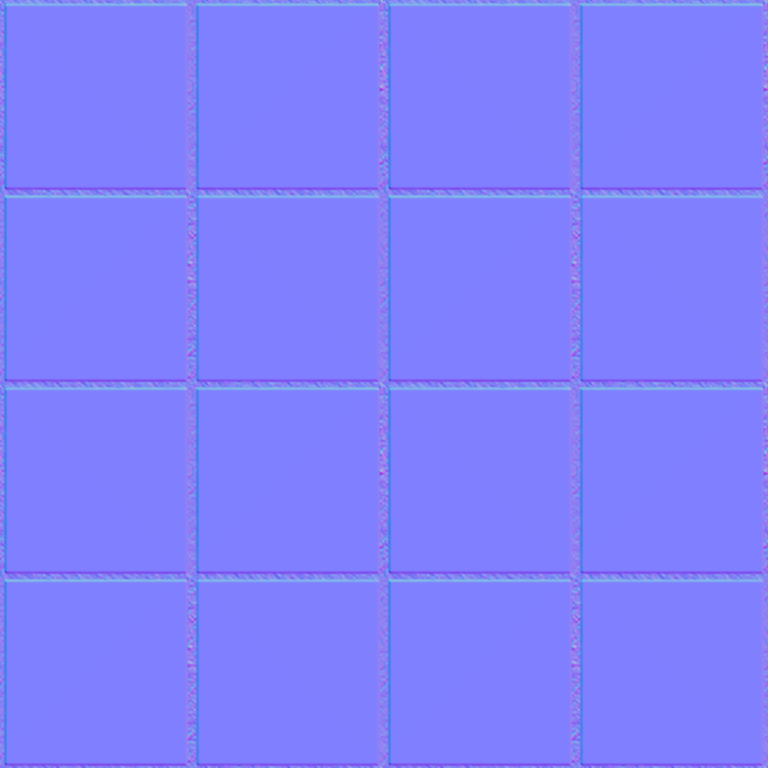
Reproduce this texture map procedurally as a Shadertoy shader.

```glsl
const float TILES = 4.0;
const float VARIATION_PERIOD = 2.0;            // tiles before the wear repeats
const vec2 JOINT_LOW = vec2(-0.028, -0.024);   // joint limits, in tile widths
const vec2 JOINT_HIGH = vec2(0.028, 0.017);
const float CORNER_RADIUS = 0.012;
const float RIM_WIDTH = 0.0075;

float hash(vec2 p) {
    return fract(sin(dot(p, vec2(127.1, 311.7))) * 43758.5453);
}

// Value noise whose lattice wraps at the given period
float wrappedNoise(vec2 p, vec2 period) {
    vec2 i = floor(p);
    vec2 f = fract(p);
    f = f * f * (3.0 - 2.0 * f);
    float a = hash(mod(i, period));
    float b = hash(mod(i + vec2(1.0, 0.0), period));
    float c = hash(mod(i + vec2(0.0, 1.0), period));
    float d = hash(mod(i + vec2(1.0), period));
    return mix(mix(a, b, f.x), mix(c, d, f.x), f.y);
}

float roundedBox(vec2 p, vec2 halfSize, float radius) {
    vec2 q = abs(p) - halfSize + radius;
    return length(max(q, 0.0)) + min(max(q.x, q.y), 0.0) - radius;
}

// Outward direction of the nearest box side
vec2 boxDirection(vec2 p, vec2 halfSize, float radius) {
    vec2 q = abs(p) - halfSize + radius;
    vec2 side = q.x > q.y ? vec2(1.0, 0.0) : vec2(0.0, 1.0);
    if (min(q.x, q.y) > 0.0) side = normalize(q);
    return side * sign(p);
}

// Height of the slanted trowel grain in the grout
float grain(vec2 p, float slant) {
    vec2 frequency = vec2(44.0, 14.0);
    vec2 q = vec2(p.x - slant * p.y, p.x + slant * p.y) * frequency;
    float streaks = wrappedNoise(q, frequency * VARIATION_PERIOD);
    float grit = wrappedNoise(p * 70.0, vec2(70.0 * VARIATION_PERIOD));
    return 0.65 * streaks + 0.35 * grit;
}

vec2 grainSlope(vec2 p, float slant, float depth) {
    float e = 0.005;
    float h = grain(p, slant);
    vec2 rise = vec2(grain(p + vec2(e, 0.0), slant), grain(p + vec2(0.0, e), slant)) - h;
    return -rise * depth;
}

// Small pits along a worn vertical joint
vec2 pitSlope(vec2 jointPos, vec2 id) {
    vec2 slope = vec2(0.0);
    for (int i = 0; i < 4; i++) {
        float k = float(i);
        float jitter = hash(id + k * 3.7) - 0.5;
        vec2 center = vec2(-0.014 + 0.012 * jitter, 0.55 + 0.075 * k + 0.03 * jitter);
        float radius = 0.014 - 0.002 * k;
        vec2 offset = (jointPos - center) / radius;
        slope += offset * exp(-dot(offset, offset)) * (1.0 - 0.18 * k);
    }
    return slope;
}

// Steepness of the rim for each side of a tile
float rimSteepness(vec2 direction) {
    vec2 rightTop = vec2(0.13, 0.44);
    vec2 leftBottom = vec2(0.50, 0.40);
    return dot(max(direction, 0.0), rightTop) + dot(max(-direction, 0.0), leftBottom);
}

void mainImage(out vec4 fragColor, in vec2 fragCoord) {
    vec2 p = fragCoord / iResolution.xy * TILES;
    float pixel = TILES / iResolution.y;
    vec2 cell = fract(p);
    vec2 tileId = mod(floor(p), VARIATION_PERIOD);
    vec2 fromJoint = p - round(p);

    // Tile outline
    vec2 center = 0.5 + 0.5 * (JOINT_LOW + JOINT_HIGH);
    vec2 halfSize = 0.5 - 0.5 * (JOINT_HIGH - JOINT_LOW);
    vec2 local = cell - center;
    float dist = roundedBox(local, halfSize, CORNER_RADIUS);
    vec2 outward = boxDirection(local, halfSize, CORNER_RADIUS);
    float grout = smoothstep(-pixel, pixel, dist);

    // Wear alternates between neighbouring joints
    bool vertical = abs(fromJoint.x) < abs(fromJoint.y);
    vec2 jointId = mod(vec2(round(p.x), floor(p.y)), VARIATION_PERIOD);
    float worn = vertical ? mod(jointId.x + jointId.y, 2.0) : 0.5;
    float slant = vertical ? 1.0 : -1.0;

    // Grout surface
    vec2 lean = vertical ? vec2(0.09, 0.01) : vec2(0.02, 0.05);
    vec2 groutSlope = lean + grainSlope(p, slant, mix(0.9, 1.7, worn));
    if (vertical) groutSlope += worn * 0.9 * pitSlope(vec2(fromJoint.x, cell.y), jointId);

    // Glazed rim, uneven along its length
    float unevenness = wrappedNoise(p * 24.0, vec2(24.0 * VARIATION_PERIOD));
    float rim = exp(-dist * dist / (RIM_WIDTH * RIM_WIDTH));
    rim *= 0.82 + 0.3 * unevenness + 0.12 * (hash(tileId + 5.0) - 0.5);
    vec2 rimSlope = outward * rimSteepness(outward) * rim;

    // Nearly flat face with a faint diagonal warp
    float flip = mod(tileId.x + tileId.y, 2.0) * 2.0 - 1.0;
    float warp = smoothstep(-0.25, 0.25, local.x + flip * local.y) - 0.5;
    vec2 faceSlope = vec2(0.008, 0.004 * flip) * warp;

    vec2 slope = mix(faceSlope, groutSlope * (1.0 - 0.7 * rim), grout) + rimSlope;
    slope = clamp(slope, -0.65, 0.65);
    float height = sqrt(1.0 - dot(slope, slope)) - 0.09 * max(grout, rim);
    fragColor = vec4(0.5 + 0.5 * vec3(slope, height), 1.0);
}
```
